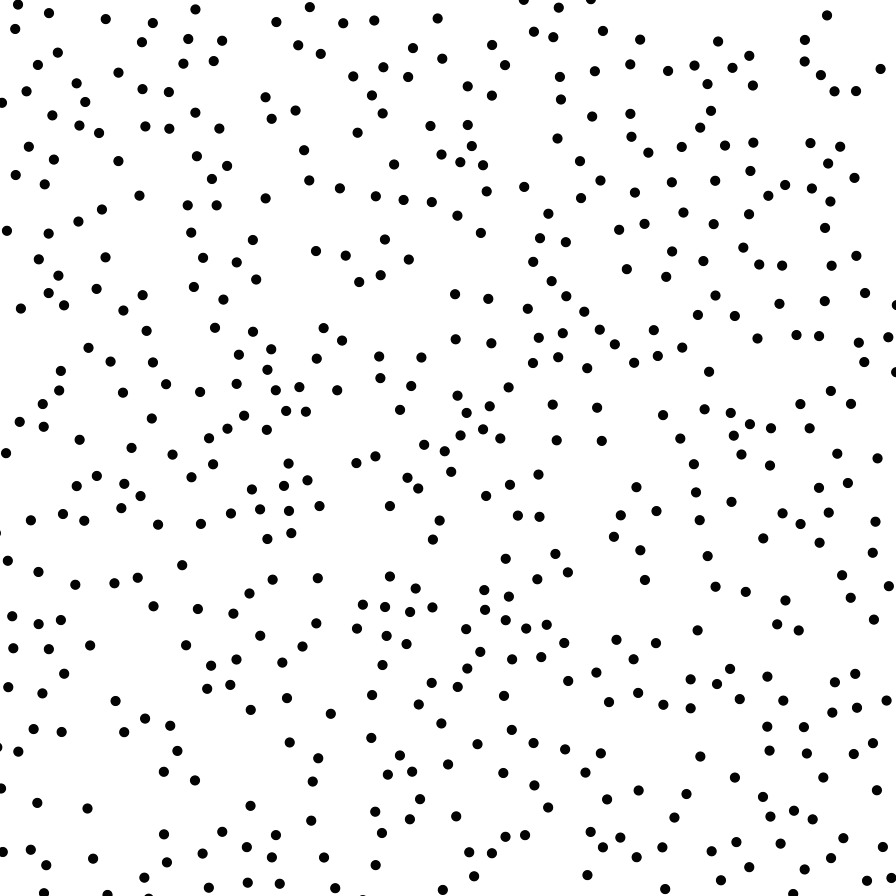
A Shadertoy shader for this pattern:

```glsl
// Integer hash: x, y place the dot in its cell, z is its rank
vec3 hashCell(ivec2 cell) {
    uvec3 v = uvec3(uint(cell.x + 512), uint(cell.y + 512), 37u);
    v = v * 1664525u + 1013904223u;
    v += v.yzx * v.zxy;
    v ^= v >> 16u;
    v += v.yzx * v.zxy;
    return vec3(v >> 8u) / 16777216.0;
}

// Only low ranks hold a candidate dot
bool isCandidate(float rank) {
    return rank < 0.365;
}

// A dot survives if no better ranked candidate lies within one cell width
bool survives(ivec2 cell, vec3 dotData) {
    for (int y = -1; y <= 1; y++)
    for (int x = -1; x <= 1; x++) {
        if (x == 0 && y == 0) continue;
        vec3 other = hashCell(cell + ivec2(x, y));
        vec2 gap = vec2(x, y) + other.xy - dotData.xy;
        if (other.z < dotData.z && dot(gap, gap) < 1.0) return false;
    }
    return true;
}

// Distance in cells to the nearest surviving dot centre
float nearestDot(vec2 p) {
    ivec2 base = ivec2(floor(p));
    float nearest = 1.0;
    for (int y = -1; y <= 1; y++)
    for (int x = -1; x <= 1; x++) {
        ivec2 cell = base + ivec2(x, y);
        vec3 dotData = hashCell(cell);
        float d = length(vec2(cell) + dotData.xy - p);
        if (isCandidate(dotData.z) && d < nearest && survives(cell, dotData))
            nearest = d;
    }
    return nearest;
}

void mainImage(out vec4 fragColor, in vec2 fragCoord) {
    const float cells = 46.0;
    float d = nearestDot(fragCoord / iResolution.y * cells) / cells;

    // Smooth edge about one pixel wide
    float halfEdge = 0.6 / iResolution.y;
    float ink = 1.0 - smoothstep(-halfEdge, halfEdge, d - 0.00565);
    fragColor = vec4(mix(vec3(1.0), vec3(0.01), ink), 1.0);
}
```
